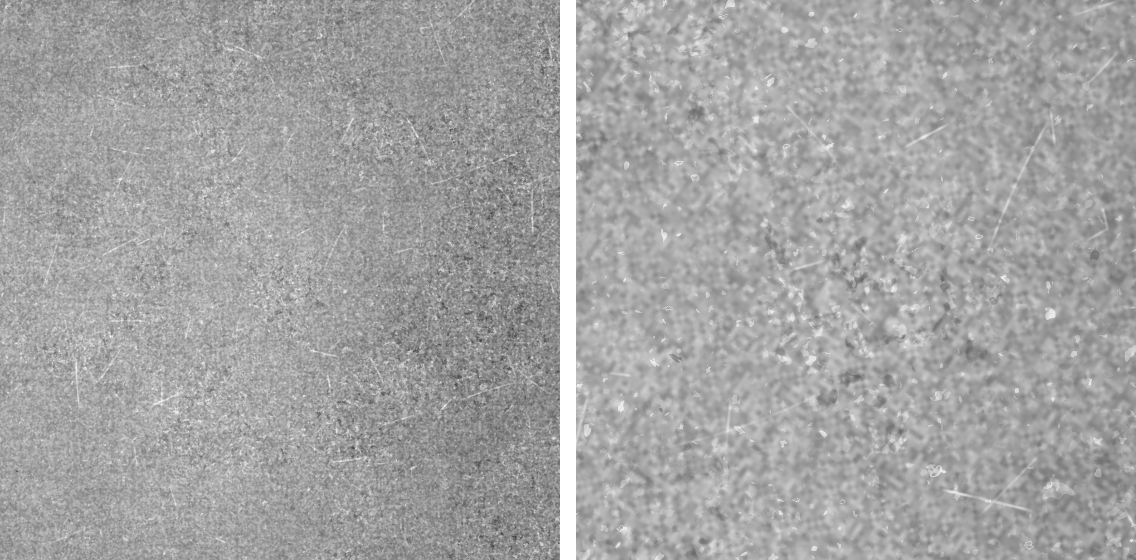
Left: the whole. Right: its middle third, enlarged.
This texture is drawn by a Shadertoy shader. Its source:

```glsl
#define BASE_TONE 0.574
#define GLOW 0.1
#define SHADE 0.062
#define GRAIN_FREQ 330.0
#define GRAIN 0.19
#define FLAKES 0.13
#define PITS 0.14
#define SCRATCHES 130
#define SCRATCH_WIDTH 0.0009

float hash(vec2 p) {
    vec3 q = fract(p.xyx * 0.1031);
    q += dot(q, q.yzx + 33.33);
    return fract((q.x + q.y) * q.z);
}

vec2 hash2(vec2 p) {
    return vec2(hash(p), hash(p + 71.7));
}

mat2 rotation(float angle) {
    return mat2(cos(angle), sin(angle), -sin(angle), cos(angle));
}

float noise(vec2 p) {
    vec2 cell = floor(p), f = fract(p);
    f = f * f * (3.0 - 2.0 * f);
    float low = mix(hash(cell), hash(cell + vec2(1, 0)), f.x);
    float high = mix(hash(cell + vec2(0, 1)), hash(cell + vec2(1, 1)), f.x);
    return mix(low, high, f.y);
}

float fbm(vec2 p) {
    float sum = 0.0, weight = 0.533;
    for (int i = 0; i < 4; i++) {
        sum += weight * noise(p);
        p = mat2(1.6, 1.2, -1.2, 1.6) * p + 17.3;
        weight *= 0.5;
    }
    return sum;
}

// Soft round falloff around a centre
float glow(vec2 uv, vec2 centre, vec2 tightness) {
    vec2 d = (uv - centre) * tightness;
    return exp(-dot(d, d));
}

// Ragged chips, one per cell; a few are hollow rings
float chips(vec2 uv, float freq, float share, float maxRadius, float px) {
    vec2 p = uv * freq, cell = floor(p);
    vec2 rnd = hash2(cell + freq);
    vec2 d = fract(p) - mix(vec2(0.3), vec2(0.7), hash2(cell + 9.1 + freq));
    d = rotation(6.283 * rnd.y) * d;
    d.y *= 1.0 + 1.8 * hash(cell + 5.5);
    float radius = maxRadius * mix(0.35, 1.0, rnd.x / share);
    float dist = length(d) - radius * (0.2 + 1.4 * noise(d * 1.6 / maxRadius + cell * 7.0));
    if (rnd.y > 0.95) dist = abs(dist) - 0.25 * radius;
    float soft = px * freq;
    return step(rnd.x, share) * smoothstep(soft, -soft, dist) * (0.4 + 0.6 * rnd.y);
}

// Thin, slightly bent strokes with broken brightness
float scratches(vec2 uv, float px) {
    float sum = 0.0;
    for (int i = 0; i < SCRATCHES; i++) {
        vec2 id = vec2(float(i), 3.0);
        vec2 d = uv - hash2(id);
        float kind = hash(id + 13.0);
        float angle = 6.283 * hash(id + 29.0);
        if (kind < 0.35) angle = 1.5708 * floor(4.0 * kind / 0.35) + 0.06 * angle;
        float halfLength = mix(0.008, 0.065, pow(hash(id + 41.0), 2.0));
        vec2 dir = vec2(cos(angle), sin(angle));
        float along = dot(d, dir);
        float across = dot(d, vec2(-dir.y, dir.x)) + (kind - 0.5) * 3.0 * along * along;
        float line = smoothstep(SCRATCH_WIDTH + px, 0.0, abs(across));
        line *= smoothstep(halfLength, halfLength * 0.6, abs(along));
        sum += line * mix(0.05, 0.19, hash(id + 53.0));
    }
    return min(sum, 0.2) * (0.4 + 1.1 * noise(uv * 140.0));
}

void mainImage(out vec4 fragColor, in vec2 fragCoord) {
    vec2 uv = fragCoord / iResolution.y;
    float px = 1.0 / iResolution.y;

    // Broad light and shade
    vec2 warped = uv + 0.16 * (vec2(fbm(uv * 5.0), fbm(uv * 5.0 + 31.0)) - 0.5);
    float shade = glow(warped, vec2(0.86, 0.36), vec2(4.2, 2.4));
    float tone = BASE_TONE + GLOW * glow(warped, vec2(0.34, 0.42), vec2(1.9, 2.0));
    tone -= SHADE * shade;

    // Cloudy mottling, small dark stains and faint brushing
    tone += 0.07 * (fbm(uv * 14.0 + 4.0) - 0.5);
    tone -= 0.05 * smoothstep(0.64, 0.85, fbm(uv * vec2(16.0, 26.0) + 60.0));
    tone += 0.045 * (noise(uv * vec2(250.0, 16.0)) - 0.5);
    tone += 0.045 * (noise(uv * vec2(14.0, 230.0) + 8.0) - 0.5);

    // Fine grain, turned off the axes
    float wear = smoothstep(0.35, 0.8, fbm(uv * 8.0 + 20.0) + 0.25 * (uv.x - 0.5) + 0.2 * shade);
    vec2 turned = rotation(0.6) * uv * GRAIN_FREQ + 700.0;
    float grain = noise(turned) - 0.5 + 0.45 * (noise(turned.yx * 0.57) - 0.5);
    tone += GRAIN * grain * (0.9 + 0.25 * wear);

    // Worn flakes and pits
    vec2 bent = uv + 0.005 * (vec2(noise(uv * 70.0), noise(uv * 70.0 + 44.0)) - 0.5);
    tone += FLAKES * (0.4 + 0.8 * wear) * smoothstep(0.6, 0.76, fbm(bent * 180.0));
    tone -= PITS * (0.2 + 0.9 * wear) * smoothstep(0.38, 0.22, fbm(bent * 125.0 + 200.0));

    // Scattered chips and scratches
    tone += 0.19 * chips(uv, 115.0, 0.24, 0.26, px);
    tone += 0.21 * chips(uv, 43.0, 0.25, 0.17, px);
    tone += 0.13 * chips(uv, 15.0, 0.16, 0.12, px);
    tone -= 0.22 * chips(uv + 0.37, 31.0, 0.06, 0.13, px);
    tone += scratches(uv, px);

    fragColor = vec4(vec3(clamp(tone, 0.2, 0.92)), 1.0);
}
```
